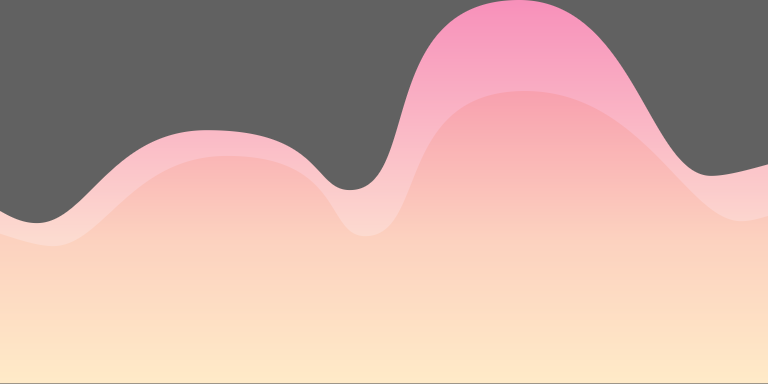
A Shadertoy shader for this background:

```glsl
// Crests and troughs: x, height, incoming and outgoing handle length
const vec4 BACK_RIDGE[7] = vec4[7](
    vec4(-0.117, 0.497, 0.0, 0.078),
    vec4(0.096, 0.419, 0.083, 0.130),
    vec4(0.539, 0.661, 0.250, 0.302),
    vec4(0.911, 0.505, 0.096, 0.185),
    vec4(1.352, 1.0, 0.375, 0.299),
    vec4(1.852, 0.542, 0.161, 0.078),
    vec4(2.148, 0.602, 0.078, 0.0));

const vec4 FRONT_RIDGE[7] = vec4[7](
    vec4(-0.156, 0.430, 0.0, 0.078),
    vec4(0.138, 0.359, 0.078, 0.130),
    vec4(0.591, 0.594, 0.250, 0.305),
    vec4(0.951, 0.385, 0.104, 0.161),
    vec4(1.367, 0.763, 0.339, 0.307),
    vec4(1.930, 0.424, 0.141, 0.065),
    vec4(2.161, 0.479, 0.078, 0.0));

float bezier(float a, float b, float c, float d, float t) {
    float s = 1.0 - t;
    return s * s * s * a + 3.0 * s * t * (s * b + t * c) + t * t * t * d;
}

// Signed distance to a ridge with level handles, positive below it
float ridgeDistance(vec2 p, vec4 knots[7]) {
    vec4 start = knots[0], end = knots[1];
    for (int i = 1; i < 6; i++) {
        if (p.x > knots[i].x) {
            start = knots[i];
            end = knots[i + 1];
        }
    }
    float handleA = start.x + start.w, handleB = end.x - end.z;

    // Bisect for the curve parameter at this x
    float low = 0.0, high = 1.0;
    for (int i = 0; i < 18; i++) {
        float middle = 0.5 * (low + high);
        if (bezier(start.x, handleA, handleB, end.x, middle) < p.x) low = middle;
        else high = middle;
    }
    float t = 0.5 * (low + high), s = 1.0 - t;
    float height = mix(start.y, end.y, t * t * (3.0 - 2.0 * t));
    float rise = 6.0 * s * t * (end.y - start.y);
    float run = 3.0 * (s * s * start.w + 2.0 * s * t * (handleB - handleA) + t * t * end.z);
    return (height - p.y) / sqrt(1.0 + pow(rise / max(run, 1e-4), 2.0));
}

float coverage(float distance, float pixel) {
    return clamp(0.5 + distance / pixel, 0.0, 1.0);
}

void mainImage(out vec4 fragColor, in vec2 fragCoord) {
    vec2 p = fragCoord / iResolution.xy * vec2(2.0, 1.0);
    float pixel = 1.0 / iResolution.y;
    vec3 grey = vec3(0.38);

    // Vertical gradients
    vec3 backColor = mix(vec3(0.99, 0.86, 0.815), vec3(0.97, 0.565, 0.73),
                         clamp((p.y - 0.375) / 0.625, 0.0, 1.0));
    vec3 peach = vec3(0.988, 0.822, 0.75);
    vec3 frontColor = p.y < 0.375
        ? mix(vec3(1.0, 0.92, 0.784), peach, p.y / 0.375)
        : mix(peach, vec3(0.973, 0.63, 0.685), (p.y - 0.375) / 0.388);

    // Layers from back to front
    vec3 color = mix(grey, backColor, coverage(ridgeDistance(p, BACK_RIDGE), pixel));
    color = mix(color, frontColor, coverage(ridgeDistance(p, FRONT_RIDGE), pixel));

    // Thin lower border
    color = mix(grey, color, coverage(p.y - 0.0016, pixel));
    fragColor = vec4(color, 1.0);
}
```
